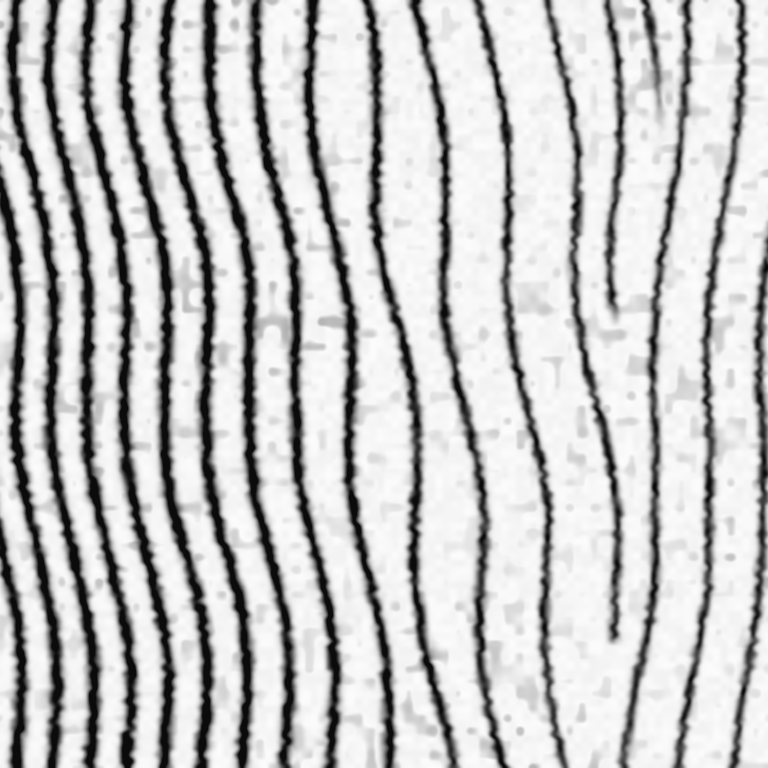
Write a Shadertoy shader that draws this pattern.

```glsl
// Draws dark, grainy, wavering ridges on pale paper, with a few that end midway.

const float TAU = 6.2831853;
const vec3 PAPER = vec3(0.988);
const vec3 INK = vec3(0.045);

float hash(vec2 cell) {
    vec3 q = fract(cell.xyx * vec3(0.1031, 0.1030, 0.0973));
    q += dot(q, q.yzx + 33.33);
    return fract((q.x + q.y) * q.z);
}

float noise(vec2 p) {
    vec2 cell = floor(p), f = fract(p);
    f = f * f * (3.0 - 2.0 * f);
    float low = mix(hash(cell), hash(cell + vec2(1, 0)), f.x);
    float high = mix(hash(cell + vec2(0, 1)), hash(cell + vec2(1, 1)), f.x);
    return mix(low, high, f.y);
}

// Horizontal position of a ridge; depth runs from 0 at the top to 1 below.
float ridgeX(float depth, float middle, float lean, float crest, float period) {
    float wave = 0.012 * cos(TAU * (depth - crest) / period);
    float kink = 0.007 * (noise(vec2(depth * 9.0, middle * 8.0 + 20.0)) - 0.5);
    return middle + lean * (depth - 0.5) + wave + kink;
}

// Soft stroke that thins and pales to the right.
float stroke(float offset, float x) {
    float thin = smoothstep(0.25, 0.8, x);
    float width = mix(0.0078, 0.0061, thin);
    float strength = mix(1.17, 0.87, thin);
    return strength * exp(-offset * offset / (width * width));
}

// One at the start of a ridge, frayed down to zero past its end.
float fadeOut(float depth, float end, float softness) {
    return 1.0 - smoothstep(end - softness, end + softness, depth);
}

// Long ridges leaning right, with spacing that widens towards the right.
float leftRidges(vec2 p, float depth) {
    float ink = 0.0;
    for (int i = -1; i <= 12; i++) {
        float n = float(i);
        float middle = 0.025 + 0.0465 * n + 0.00011 * n * n * n;
        float crest = 0.36 + 0.29 * smoothstep(0.4, 0.62, middle);
        float x = ridgeX(depth, middle, 0.105, crest, 0.47);
        float end = i == 12 ? 0.835 : 2.0;
        ink = max(ink, stroke(p.x - x, p.x) * fadeOut(depth, end, 0.008));
    }
    return ink;
}

// Evenly spaced ridges leaning left.
float rightRidges(vec2 p, float depth) {
    float ink = 0.0;
    for (int i = 0; i < 4; i++) {
        float middle = 0.856 + 0.071 * float(i);
        float x = ridgeX(depth, middle, -0.066, 0.11, 0.62);
        ink = max(ink, stroke(p.x - x, p.x));
    }
    return ink;
}

// Short ridges in the wedge between both families.
float shortRidges(vec2 p, float depth) {
    float ink = 0.0;
    for (int i = 0; i < 2; i++) {
        float n = float(i);
        float x = ridgeX(depth, 0.812 + 0.05 * n, 0.04, 0.13, 0.47);
        float fade = fadeOut(depth, 0.41 - 0.29 * n, 0.02 + 0.06 * n);
        ink = max(ink, stroke(p.x - x, p.x) * fade);
    }
    return ink;
}

// Pale blots and fine dust on the paper.
float smudges(vec2 p) {
    float blots = smoothstep(0.62, 0.95, noise(p * 62.0 + 7.0));
    float patches = mix(0.05, 0.28, noise(p * 7.0 + 3.0));
    float dust = 0.045 * noise(p * 105.0 + 51.0);
    return blots * patches + dust;
}

void mainImage(out vec4 fragColor, in vec2 fragCoord) {
    vec2 p = fragCoord / iResolution.xy;
    float depth = 1.0 - p.y;

    // Ragged edges
    vec2 ragged = p;
    ragged.x += 0.0055 * (noise(p * vec2(75.0, 115.0)) - 0.5);

    float ridges = max(leftRidges(ragged, depth), rightRidges(ragged, depth));
    ridges = max(ridges, shortRidges(ragged, depth));

    // Uneven inking along the strokes
    ridges *= 0.72 + 0.3 * noise(p * vec2(70.0, 60.0) + 13.0)
                   + 0.25 * noise(p * vec2(100.0, 120.0) + 31.0);

    float ink = clamp(ridges + smudges(p) * (1.0 - min(ridges, 1.0)), 0.0, 1.0);
    fragColor = vec4(mix(PAPER, INK, ink), 1.0);
}
```
